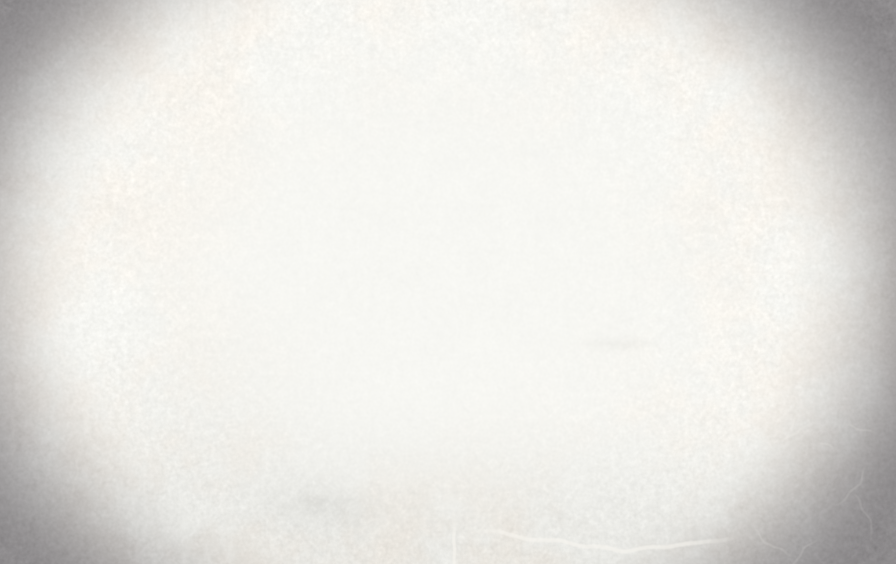
Give the GLSL for this texture, as a Shadertoy shader.

```glsl
vec2 hash2(vec2 p) {
    vec3 q = fract(vec3(p.xyx) * vec3(0.1031, 0.1030, 0.0973));
    q += dot(q, q.yzx + 33.33);
    return fract((q.xx + q.yz) * q.zy);
}

float gradientNoise(vec2 p) {
    vec2 cell = floor(p), f = fract(p);
    vec2 u = f * f * f * (f * (f * 6.0 - 15.0) + 10.0);
    vec2 e = vec2(0.0, 1.0);
    float a = dot(hash2(cell) * 2.0 - 1.0, f);
    float b = dot(hash2(cell + e.yx) * 2.0 - 1.0, f - e.yx);
    float c = dot(hash2(cell + e.xy) * 2.0 - 1.0, f - e.xy);
    float d = dot(hash2(cell + e.yy) * 2.0 - 1.0, f - e.yy);
    return mix(mix(a, b, u.x), mix(c, d, u.x), u.y);
}

float fbm(vec2 p) {
    float sum = 0.0, amplitude = 0.6;
    for (int i = 0; i < 5; i++) {
        sum += amplitude * gradientNoise(p);
        p = mat2(1.6, 1.2, -1.2, 1.6) * p + 17.3;
        amplitude *= 0.55;
    }
    return sum;
}

// Thin curved hairs scattered over the sheet
float fibres(vec2 p, float aspect) {
    float light = 0.0;
    for (int i = 0; i < 44; i++) {
        vec2 seed = hash2(vec2(float(i) + 3.0, 41.0));
        vec2 shape = hash2(vec2(float(i) + 9.0, 87.0));
        float angle = 6.2832 * shape.x;
        vec2 q = p - (seed + 60.0) * vec2(aspect, 1.0) + 60.0 * vec2(aspect, 1.0);
        q = mat2(cos(angle), -sin(angle), sin(angle), cos(angle)) * q;
        float halfLength = mix(0.015, 0.07, shape.y);
        float bend = (seed.y - 0.5) * 9.0 * q.x * q.x + 0.012 * gradientNoise(vec2(q.x * 35.0, float(i)));
        float along = 1.0 - smoothstep(0.3, 1.0, abs(q.x) / halfLength);
        light += along * (1.0 - smoothstep(0.0, 0.004, abs(q.y - bend))) * (0.3 + 0.7 * seed.x);
    }
    return min(light, 1.0);
}

// Long crease along the lower right and a short upright one at the foot
float creases(vec2 uv) {
    float wobble = 0.012 * gradientNoise(vec2(uv.x * 28.0, 2.0));
    float curve = 0.043 - 0.016 * sin((uv.x - 0.53) * 16.0 - 1.2) + wobble;
    float span = smoothstep(0.52, 0.57, uv.x) * (1.0 - smoothstep(0.76, 0.84, uv.x));
    float level = span * (1.0 - smoothstep(0.001, 0.006, abs(uv.y - curve)));
    float lean = 0.507 + 0.004 * gradientNoise(vec2(uv.y * 30.0, 8.0));
    float upright = (1.0 - smoothstep(0.0005, 0.003, abs(uv.x - lean))) * (1.0 - smoothstep(0.03, 0.11, uv.y));
    return max(level, upright);
}

// Soft elliptical stain
float smudge(vec2 uv, vec2 center, vec2 size) {
    vec2 q = (uv - center) / size;
    return exp(-dot(q, q));
}

void mainImage(out vec4 fragColor, in vec2 fragCoord) {
    vec2 uv = fragCoord / iResolution.xy;
    float aspect = iResolution.x / iResolution.y;
    vec2 p = vec2(uv.x * aspect, uv.y);

    float clouds = fbm(p * 4.0 + 5.0);
    float mottle = fbm(p * 17.0 + 31.0);
    float grain = fbm(p * 75.0 + 90.0) + 0.5 * gradientNoise(p * 155.0);

    // Wide vignette, heaviest in the corners
    vec2 v = (uv - vec2(0.485, 0.505)) * 2.0;
    float radius = v.x * v.x + 0.55 * v.y * v.y;
    radius += 0.10 * clouds + 0.09 * mottle + 0.06 * grain;
    float shade = smoothstep(0.58, 1.42, radius);

    // Pale sheet, warmer in patches away from the middle
    float outer = smoothstep(0.05, 0.65, radius);
    float warmth = outer * smoothstep(-0.25, 0.3, clouds + 0.4 * mottle);
    vec3 color = mix(vec3(0.970, 0.970, 0.953), vec3(0.972, 0.955, 0.925), warmth);

    // Grey wear towards the foot
    float wear = 0.055 * (1.0 - smoothstep(0.0, 0.32, uv.y));
    wear += 0.035 * smudge(uv, vec2(0.36, 0.10), vec2(0.06, 0.04));
    wear += 0.025 * smudge(uv, vec2(0.69, 0.39), vec2(0.035, 0.012));
    wear += 0.020 * smudge(uv, vec2(0.20, 0.25), vec2(0.14, 0.15));
    color -= wear * (1.0 + 1.2 * mottle);

    color = mix(color, vec3(0.555, 0.545, 0.550), shade);

    // Paper tooth, strongest where the shading turns
    float tooth = 0.018 + 0.045 * outer + 0.10 * shade * (1.0 - shade);
    color += tooth * (grain + 0.6 * mottle);

    // Light marks
    float marks = 0.22 * fibres(p, aspect) * (0.4 + 0.6 * outer) + 0.6 * creases(uv);
    color = mix(color, vec3(0.975, 0.965, 0.940), marks * (1.0 - 0.6 * shade));

    fragColor = vec4(clamp(color, 0.0, 1.0), 1.0);
}
```
